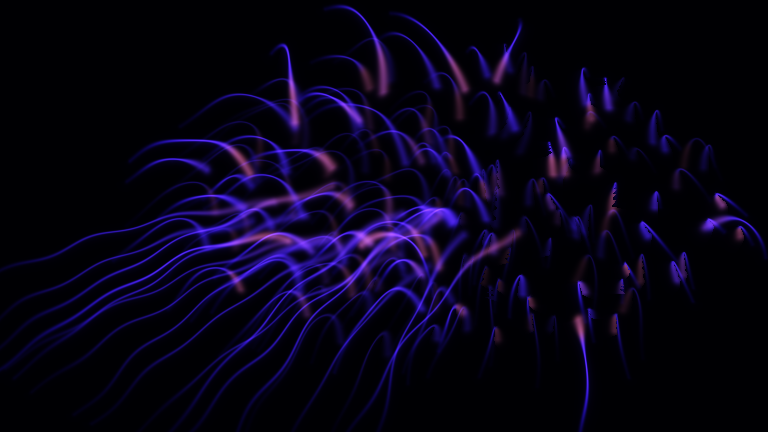
This background is drawn by a WebGL 2 fragment shader. Its source:

```glsl
#version 300 es
precision highp float;
// Glowing violet filaments bursting from a dark centre: every strand is a
// quadratic curve with a soft warm head, a sharp bend and a fading blue tail.
// Hashed loops scatter short arches in an ellipse and fan long tails to the left.

uniform vec2 u_resolution;
out vec4 fragColor;

vec3 hash3(float n) {
    vec3 q = fract(n * vec3(0.1031, 0.1030, 0.0973));
    q += dot(q, q.yzx + 33.33);
    return fract((q.xxy + q.yzz) * q.zyx);
}

vec2 curve(vec2 a, vec2 b, vec2 c, float t) {
    return mix(mix(a, b, t), mix(b, c, t), t);
}

// Parameter of the curve point nearest to p: coarse search, then refinement
float nearest(vec2 p, vec2 a, vec2 b, vec2 c) {
    float best = 0.0, bestDist = 1e9;
    for (int i = 0; i <= 12; i++) {
        float t = float(i) / 12.0;
        vec2 gap = curve(a, b, c, t) - p;
        float dist = dot(gap, gap);
        if (dist < bestDist) { bestDist = dist; best = t; }
    }
    for (int i = 0; i < 4; i++) {
        vec2 slope = 2.0 * mix(b - a, c - b, best);
        vec2 gap = curve(a, b, c, best) - p;
        float change = dot(gap, slope) / (dot(slope, slope) + 1e-5);
        best = clamp(best - clamp(change, -0.04, 0.04), 0.0, 1.0);
    }
    return best;
}

// Light of one strand running from head over bend to tail
vec3 strand(vec2 p, vec2 head, vec2 bend, vec2 tail, float warmth, float glow) {
    const float reach = 0.07;
    vec2 control = 2.0 * bend - 0.5 * (head + tail);
    vec2 low = min(head, min(control, tail)) - reach;
    vec2 high = max(head, max(control, tail)) + reach;
    if (any(lessThan(p, low)) || any(greaterThan(p, high))) return vec3(0.0);

    float t = nearest(p, head, control, tail);
    vec2 offset = p - curve(head, control, tail, t);
    float dist = length(offset);
    float headness = 1.0 - smoothstep(0.0, 0.46, t);
    float tailness = smoothstep(0.5, 1.0, t);
    float width = max(0.0019, 0.55 / u_resolution.y) + 0.0085 * headness + 0.003 * tailness;

    // Sharp core, plus a veil hanging mostly below it
    float core = exp(-dist * dist / (width * width));
    float below = smoothstep(-0.003, 0.003, -offset.y);
    float veil = exp(-dist / (0.006 + 0.5 * width)) * mix(0.04, 0.26, below);
    veil *= 1.0 - smoothstep(0.02, reach, dist);

    vec3 blue = mix(vec3(0.32, 0.15, 1.35), vec3(0.11, 0.03, 0.85), tailness);
    vec3 pink = vec3(0.92, 0.40, 0.60);
    vec3 tint = mix(blue, pink, smoothstep(0.1, 0.8, headness) * warmth);
    float fade = (1.0 - 0.85 * tailness) * (1.0 - 0.5 * headness);
    return glow * fade * (core * tint + veil * mix(vec3(0.12, 0.04, 0.9), tint, 0.3));
}

// Short arches scattered in an ellipse, tails turned outward
vec3 arches(vec2 p) {
    vec3 light = vec3(0.0);
    for (int i = 0; i < 160; i++) {
        float n = float(i);
        vec3 r = hash3(n + 3.0), s = hash3(n + 271.0);
        float angle = n * 2.39996;
        float radius = pow((n + 0.5) / 160.0, 0.62);
        vec2 bend = vec2(1.05, 0.56) + radius * vec2(0.65, 0.36) * vec2(cos(angle), sin(angle));
        bend += 0.08 * (r.xy - 0.5);
        vec2 outward = bend - vec2(1.08, 0.54);
        outward /= length(outward) + 0.12;
        float size = mix(0.045, 0.12, r.z) * (1.0 + 0.7 * max(0.0, -outward.x));
        vec2 head = bend + size * (vec2(0.2, -0.5) - 0.45 * outward + 0.5 * (s.xy - 0.5));
        vec2 tail = bend + size * (vec2(-0.4, -0.85) + outward + 0.6 * (s.yx - 0.5));
        float warmth = smoothstep(0.4, 0.8, s.z);
        light += strand(p, head, bend, tail, warmth, mix(0.16, 1.15, s.x * s.x));
    }
    return light;
}

// Long tails sweeping to the left and lower edges
vec3 longTails(vec2 p) {
    vec3 light = vec3(0.0);
    for (int i = 0; i < 15; i++) {
        vec3 r = hash3(float(i) + 611.0);
        float k = (float(i) + r.x) / 15.0;
        vec2 head = mix(vec2(0.60, 0.50), vec2(1.14, 0.40), k) + 0.2 * (r.yz - 0.5);
        vec2 tail = curve(vec2(-0.07, 0.34), vec2(0.0, -0.12), vec2(0.93, -0.02), k);
        vec2 bend = mix(head, tail, 0.45) + vec2(-0.025, 0.03);
        light += strand(p, head, bend, tail, r.y * r.y, mix(0.2, 0.75, r.z));
    }
    return light;
}

// Brightest strands around the rim
vec3 leaders(vec2 p) {
    vec3 light = strand(p, vec2(0.678, 0.722), vec2(0.672, 0.87), vec2(0.635, 0.88), 0.9, 1.2);
    light += strand(p, vec2(0.89, 0.79), vec2(0.84, 0.955), vec2(0.75, 0.985), 0.8, 1.0);
    light += strand(p, vec2(1.07, 0.80), vec2(1.0, 0.93), vec2(0.91, 0.965), 0.9, 1.0);
    light += strand(p, vec2(1.15, 0.81), vec2(1.195, 0.91), vec2(1.2, 0.96), 0.8, 1.0);
    light += strand(p, vec2(1.345, 0.255), vec2(1.355, 0.15), vec2(1.345, -0.03), 1.0, 1.2);
    light += strand(p, vec2(0.66, 0.44), vec2(0.40, 0.395), vec2(-0.03, 0.13), 1.0, 1.0);
    light += strand(p, vec2(0.84, 0.43), vec2(0.955, 0.447), vec2(1.0, 0.32), 0.9, 1.2);
    light += strand(p, vec2(0.48, 0.615), vec2(0.40, 0.63), vec2(0.29, 0.585), 0.1, 0.9);
    return light + strand(p, vec2(1.63, 0.48), vec2(1.72, 0.48), vec2(1.77, 0.40), 0.4, 0.9);
}

void main() {
    vec2 p = gl_FragCoord.xy / u_resolution.y;
    p.x += 0.5 * (16.0 / 9.0 - u_resolution.x / u_resolution.y);
    // Gentle waves keep the curves from looking mechanical
    vec2 q = p + 0.006 * sin(p.yx * vec2(23.0, 29.0) + p * 11.0);
    vec3 light = arches(q) + longTails(q) + leaders(q);
    // Soft shoulder that keeps the blue saturated
    light *= inversesqrt(1.0 + 0.7 * light * light);
    fragColor = vec4(vec3(0.0, 0.0, 0.012) + light, 1.0);
}
```
